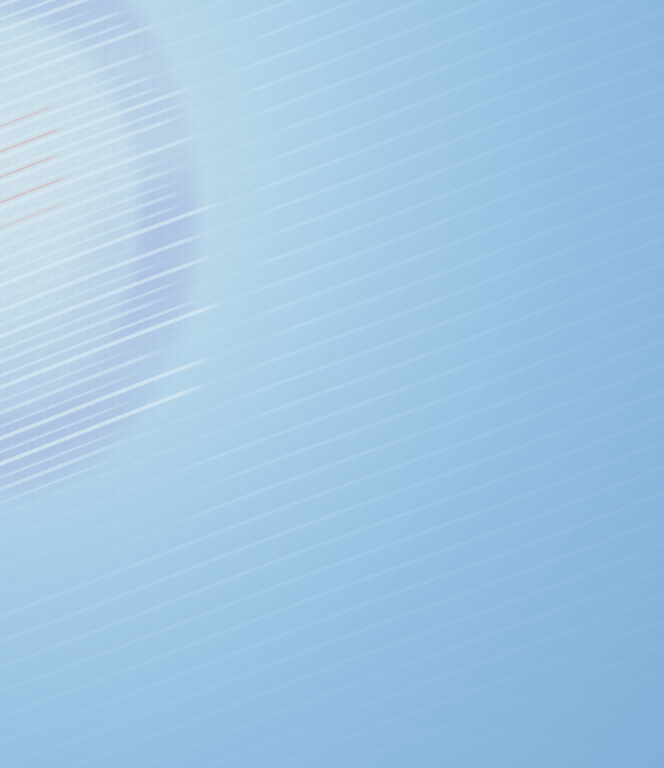
This background is drawn by a Shadertoy shader. Its source:

```glsl
// A pale glow at the upper left melts into soft blue, crossed by slanted light streaks.
// A distance ramp makes the sky, an elliptical lens holds a lilac rim and fine grain,
// and one repeated line function draws the outer, inner and coral streaks.

const vec2 GLOW_CENTER = vec2(0.0, 0.78);
const vec2 LENS_CENTER = vec2(0.0, 0.72);
const vec2 LENS_RADII = vec2(0.26, 0.37);
const float SLOPE = 0.375;
const float SPACING = 0.033;

const vec3 PALE = vec3(0.80, 0.875, 0.915);
const vec3 MIST = vec3(0.73, 0.845, 0.915);
const vec3 SKY = vec3(0.645, 0.80, 0.905);
const vec3 BLUE = vec3(0.585, 0.75, 0.885);
const vec3 DEEP = vec3(0.505, 0.68, 0.845);
const vec3 LILAC = vec3(0.67, 0.76, 0.885);
const vec3 WHITE = vec3(0.85, 0.92, 0.95);
const vec3 CORAL = vec3(0.84, 0.72, 0.71);

float hash(vec2 p) {
    p = fract(p * vec2(0.1031, 0.1137));
    p += dot(p, p.yx + 33.33);
    return fract((p.x + p.y) * p.x * 91.7);
}

// Distance to the nearest jittered point, in cell units.
float cellular(vec2 p) {
    vec2 cell = floor(p);
    float nearest = 2.0;
    for (int j = -1; j <= 1; j++)
    for (int i = -1; i <= 1; i++) {
        vec2 c = cell + vec2(i, j);
        vec2 jitter = 0.3 + 0.4 * vec2(hash(c + 17.0), hash(c + 71.0));
        nearest = min(nearest, length(c + jitter - p));
    }
    return nearest;
}

vec3 skyColor(float d) {
    vec3 c = mix(PALE, MIST, smoothstep(0.0, 0.32, d));
    c = mix(c, SKY, smoothstep(0.22, 0.54, d));
    c = mix(c, BLUE, smoothstep(0.42, 0.80, d));
    return mix(c, DEEP, smoothstep(0.62, 1.25, d));
}

// Repeated line: x is its coverage, y the index of the nearest line.
vec2 streak(float v, float spacing, float offset, float width, float blur) {
    float u = v / spacing - offset;
    float index = floor(u + 0.5);
    float dist = abs(u - index) * spacing;
    return vec2(1.0 - smoothstep(width - blur, width + blur, dist), index);
}

// Soft window between two values.
float band(float a, float b, float soft, float x) {
    return smoothstep(a - soft, a + soft, x) * (1.0 - smoothstep(b - soft, b + soft, x));
}

void mainImage(out vec4 fragColor, in vec2 fragCoord) {
    vec2 p = fragCoord / iResolution.y;
    float blur = max(0.0014, 0.8 / iResolution.y);
    float v = p.y - SLOPE * p.x + 0.0015 * sin(p.x * 9.0 + p.y * 5.0);
    float lens = length((p - LENS_CENTER) / LENS_RADII);

    // Sky
    float glow = length((p - GLOW_CENTER) / vec2(1.0, 1.08));
    vec3 color = skyColor(glow);

    // Lilac rim, broken by layered sines
    float patches = 0.72 + 0.2 * sin(p.y * 19.0 + 1.0) + 0.12 * sin(v * 47.0 + p.x * 11.0);
    float rim = band(0.70, 0.99, 0.06, lens) * patches;
    float haze = band(0.45, 0.90, 0.15, lens) * (1.0 - smoothstep(0.66, 0.80, p.y));
    color = mix(color, LILAC, clamp(0.7 * rim + 0.35 * haze, 0.0, 0.85));

    // Fine grain, strongest inside the lens
    float grain = cellular(vec2(p.x, v) * 95.0) - 0.42;
    float grainFade = 1.0 - smoothstep(0.8, 1.7, lens);
    color -= grain * (0.004 + 0.022 * grainFade);

    // Outer streaks with staggered starts and a faint sawtooth shade
    vec2 outer = streak(v, SPACING, 0.04, 0.0022, blur * 1.3);
    float start = 1.26 + 0.22 * hash(vec2(outer.y, 3.0));
    float outside = smoothstep(start - 0.06, start + 0.06, lens);
    float fade = mix(1.0, 0.45, smoothstep(0.3, 0.86, p.x));
    fade *= mix(0.3, 1.0, smoothstep(0.0, 0.35, p.y));
    float shade = fract(v / SPACING - 0.04) - 0.5;
    color += vec3(0.035, 0.03, 0.022) * outer.x * fade * mix(0.3, 1.0, outside);
    color += 0.008 * shade * fade * smoothstep(0.7, 1.4, lens);

    // White streaks across the lens, in two interleaved sets
    for (int k = 0; k < 2; k++) {
        float set = float(k);
        vec2 inner = streak(v, SPACING, 0.04 + 0.46 * set, 0.0026 - 0.0008 * set, blur);
        float h = hash(vec2(inner.y, 11.0 + set * 7.0));
        float end = 0.88 + 0.32 * h - 0.15 * set;
        float inside = 1.0 - smoothstep(end - 0.12, end + 0.04, lens);
        color = mix(color, WHITE, inner.x * inside * (0.45 + 0.3 * h - 0.15 * set));
    }

    // Short coral streaks at the left edge
    vec2 warm = streak(v, SPACING, 0.28, 0.0013, blur);
    float reach = 0.07 + 0.03 * hash(vec2(warm.y, 29.0));
    float warmFade = (1.0 - smoothstep(reach - 0.02, reach, p.x)) * band(0.70, 0.84, 0.015, v);
    color = mix(color, CORAL, 0.75 * warm.x * warmFade);

    fragColor = vec4(clamp(color, 0.0, 1.0), 1.0);
}
```
